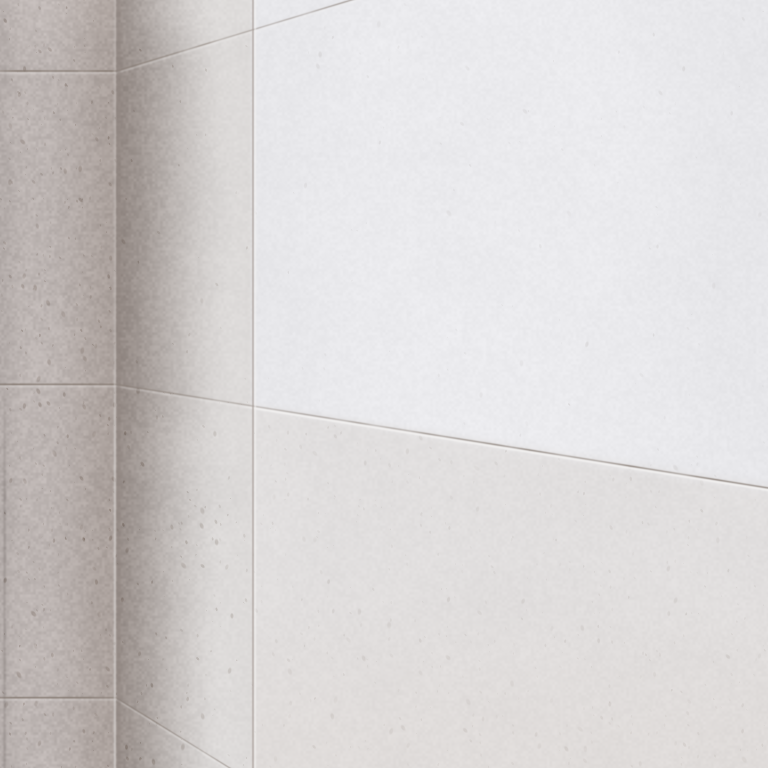
Write a Shadertoy shader that draws this texture.

```glsl
const float CORNER_X = 0.1515;      // where the two walls meet
const float SEAM_X = 0.3294;        // vertical joint on the long wall
const float TOP_JOINT_Y = 0.9076;   // first horizontal joint at the corner
const float ROW_HEIGHT = 0.408;     // tile height at the corner
const float TOP_SLOPE = 0.302;      // perspective slope of the first joint
const float ROW_SPREAD = 0.461;     // growth of tile height along the long wall
const float JOINT_WIDTH = 0.0014;
const float GRAIN_SCALE = 290.0;
const float GRAIN_BRIGHT = 0.030;
const float GRAIN_SHADE = 0.085;

const vec3 SHADOW = vec3(0.565, 0.525, 0.505);
const vec3 STONE_DARK = vec3(0.655, 0.615, 0.595);
const vec3 STONE = vec3(0.740, 0.710, 0.700);
const vec3 RETURN_LIGHT = vec3(0.865, 0.855, 0.850);
const vec3 PANEL_COOL = vec3(0.920, 0.920, 0.932);
const vec3 PANEL_WARM = vec3(0.882, 0.873, 0.872);
const vec3 JOINT_DARK = vec3(0.500, 0.455, 0.420);
const vec3 EDGE_LIGHT = vec3(0.960, 0.955, 0.950);

float hash(vec2 p) {
    vec3 q = fract(vec3(p.xyx) * 0.1031);
    q += dot(q, q.yzx + 33.33);
    return fract((q.x + q.y) * q.z);
}

float noise(vec2 p) {
    vec2 i = floor(p), f = fract(p);
    f = f * f * (3.0 - 2.0 * f);
    return mix(mix(hash(i), hash(i + vec2(1, 0)), f.x),
               mix(hash(i + vec2(0, 1)), hash(i + vec2(1, 1)), f.x), f.y);
}

float fbm(vec2 p) {
    float sum = 0.0, amp = 0.5;
    for (int i = 0; i < 4; i++) {
        sum += amp * noise(p);
        p = p * 2.03 + 17.1;
        amp *= 0.5;
    }
    return sum;
}

float line(float dist, float width) {
    return exp(-dist * dist / (width * width));
}

// Small tilted pits, one candidate per cell
float pits(vec2 p, float cells, float density) {
    vec2 g = p * cells, id = floor(g);
    vec2 c = 0.25 + 0.5 * vec2(hash(id + 3.7), hash(id + 9.2));
    vec2 d = fract(g) - c;
    float a = 1.2 * (hash(id + 5.1) - 0.3);
    d = mat2(cos(a), -sin(a), sin(a), cos(a)) * d;
    float size = mix(0.06, 0.16, hash(id + 1.3));
    float shape = 1.0 - smoothstep(0.4, 1.2, length(d / vec2(size, size * 1.7)));
    return shape * step(1.0 - density, hash(id + 21.0)) * mix(0.4, 1.0, hash(id + 8.8));
}

vec3 sideWall(vec2 p) {
    float t = p.x / CORNER_X;
    vec3 col = mix(STONE, STONE_DARK, smoothstep(0.35, 1.0, t) * 0.85);
    col -= 0.035 * (1.0 - smoothstep(0.0, 0.22, t));
    col += 0.02 * smoothstep(0.9, 1.0, p.y);
    return col - 0.07 * line(p.x - 0.006, 0.0022) * (1.0 - smoothstep(0.35, 0.55, p.y));
}

vec3 longWall(vec2 p, float row) {
    // Shaded return beside the corner
    float t = (p.x - CORNER_X) / (SEAM_X - CORNER_X);
    float lift = 0.10 * smoothstep(0.88, 1.0, p.y) + 0.06 * (1.0 - smoothstep(0.38, 0.52, p.y));
    vec3 shade = mix(SHADOW, RETURN_LIGHT, smoothstep(-0.12 - lift, 0.88 - lift, t));
    // Bright panels, cooler above the middle joint
    float lower = smoothstep(0.98, 1.02, row);
    vec3 panel = mix(PANEL_COOL, PANEL_WARM, lower);
    panel -= 0.016 * (1.0 - smoothstep(SEAM_X, 0.5, p.x)) * (1.0 - lower);
    panel -= vec3(0.006, 0.012, 0.018) * lower * (1.0 - smoothstep(0.0, 0.3, p.y));
    panel -= 0.016 * smoothstep(0.75, 1.0, p.x) * (1.0 - lower);
    return mix(shade, panel, smoothstep(SEAM_X - 0.006, SEAM_X + 0.004, p.x));
}

void mainImage(out vec4 fragColor, in vec2 fragCoord) {
    vec2 p = fragCoord / iResolution.xy;
    float px = 1.0 / iResolution.y;
    float width = max(JOINT_WIDTH, 0.65 * px);
    float along = max(p.x - CORNER_X, 0.0);
    float onLong = smoothstep(-px, px, p.x - CORNER_X);
    float bright = smoothstep(SEAM_X - 0.02, SEAM_X + 0.01, p.x);

    // Row coordinate: whole numbers are horizontal joints
    float height = ROW_HEIGHT + ROW_SPREAD * along;
    float row = (TOP_JOINT_Y + TOP_SLOPE * along - p.y) / height;
    float nearest = floor(row + 0.5);
    float jointDist = (nearest - row) * height;
    vec3 col = mix(sideWall(p), longWall(p, row), onLong);

    // Mottling, grain and pits
    col += 0.035 * (fbm(p * 14.0) - 0.47) * mix(1.0, 0.45, bright);
    float grain = 0.65 * noise(p * GRAIN_SCALE) + 0.35 * noise(p * GRAIN_SCALE * 0.53 + 40.0) - 0.5;
    col += grain * mix(GRAIN_SHADE, GRAIN_BRIGHT, smoothstep(CORNER_X, SEAM_X, p.x) * onLong);
    float pitted = mix(0.24, mix(0.03, 0.17, step(1.0, row)), onLong);
    float pit = pits(p, 52.0, pitted) + 0.7 * pits(p + 0.37, 95.0, pitted * 0.7);
    col -= vec3(0.10, 0.11, 0.12) * pit * mix(1.0, 0.5, bright);

    // Horizontal joints with a lit lower lip
    float wear = 0.55 + 0.45 * noise(vec2(p.x * 45.0, nearest * 7.0));
    float middle = step(0.5, nearest) * bright;
    float lip = line(jointDist + 1.9 * width, width * 1.3);
    col = mix(col, EDGE_LIGHT, lip * mix(0.22, 0.75, middle));
    float depth = mix(0.75, 0.45, onLong) + 0.25 * middle * smoothstep(0.45, 0.8, p.x);
    col = mix(col, JOINT_DARK, line(jointDist, width) * depth * wear);

    // Vertical joint and wall corner
    float seam = p.x - SEAM_X;
    col = mix(col, EDGE_LIGHT, 0.5 * line(seam - 2.0 * width, width * 1.2));
    col = mix(col, STONE_DARK, 0.65 * line(seam, width));
    float corner = p.x - CORNER_X;
    col = mix(col, SHADOW, 0.55 * line(corner - 0.003, 0.003));
    col = mix(col, RETURN_LIGHT, line(corner + 0.002, width * 1.3) * mix(0.5, 0.2, smoothstep(0.4, 0.6, p.y)));

    fragColor = vec4(clamp(col, 0.0, 1.0), 1.0);
}
```
